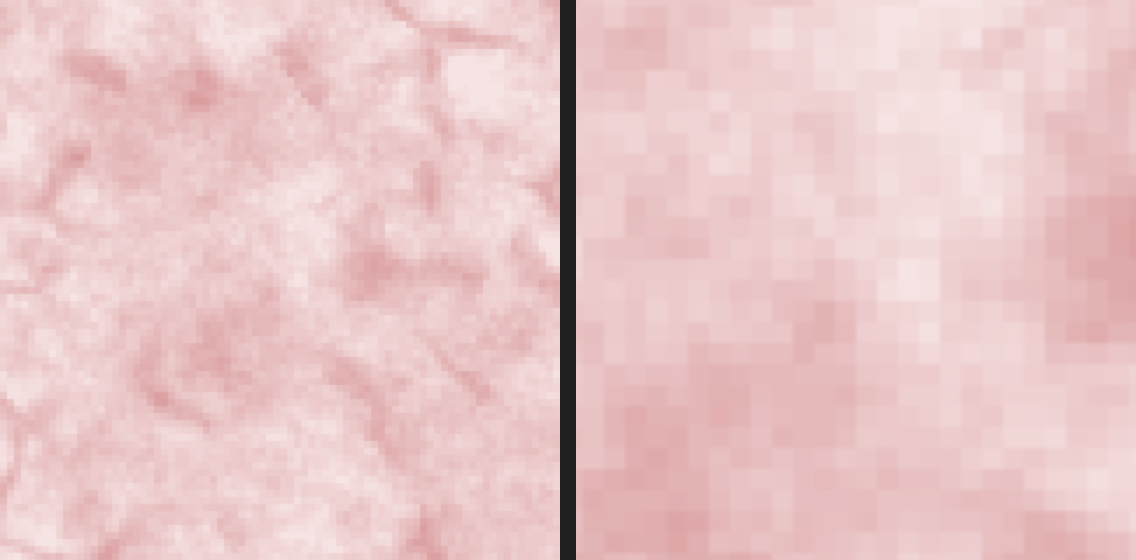
Left: the whole. Right: its middle third, enlarged.
Write a three.js fragment shader that draws this texture.

```glsl
varying vec2 vUv;

const float GRID = 80.0;           // square tiles across the canvas
const float EDGE = 0.16;           // softness of tile borders, in tiles
const vec3 PALE_PINK = vec3(0.965, 0.890, 0.890);
const vec3 DEEP_ROSE = vec3(0.845, 0.590, 0.597);
const float BASE_TONE = 0.25;
const float CLOUD_SCALE = 5.0;
const float CLOUD_AMOUNT = 0.33;
const float CLOUD_FALLOFF = 0.86;
const float GRAIN_AMOUNT = 0.12;
const float VEIN_SCALE = 5.5;
const float VEIN_WIDTH = 0.30;
const float VEIN_AMOUNT = 0.48;
const float BLOTCH_SCALE = 8.0;
const float BLOTCH_AMOUNT = 0.45;
const float WARP = 0.07;
const vec2 DRIFT = vec2(0.8, -0.6); // veins run down to the right
const float STRETCH = 0.72;

float hash(vec2 p) {
  return fract(sin(dot(p, vec2(127.1, 311.7))) * 43758.55);
}

vec2 hash2(vec2 p) {
  return vec2(hash(p), hash(p + 57.3));
}

float valueNoise(vec2 p) {
  vec2 i = floor(p);
  vec2 f = smoothstep(0.0, 1.0, fract(p));
  float low = mix(hash(i), hash(i + vec2(1.0, 0.0)), f.x);
  float high = mix(hash(i + vec2(0.0, 1.0)), hash(i + 1.0), f.x);
  return mix(low, high, f.y);
}

// Nearest distance, second distance, random value of the nearest point
vec3 cellular(vec2 p) {
  vec2 home = floor(p);
  vec3 found = vec3(9.0, 9.0, 0.0);
  for (int y = -1; y <= 1; y++) {
    for (int x = -1; x <= 1; x++) {
      vec2 cell = home + vec2(float(x), float(y));
      float d = length(cell + hash2(cell) - p);
      if (d < found.x) {
        found = vec3(d, found.x, hash(cell + 19.7));
      } else {
        found.y = min(found.y, d);
      }
    }
  }
  return found;
}

// Four octaves centred on zero
float clouds(vec2 p) {
  float sum = 0.0;
  float amount = CLOUD_AMOUNT;
  float scale = CLOUD_SCALE;
  for (int i = 0; i < 4; i++) {
    sum += amount * (valueNoise(p * scale + float(i) * 13.7) - 0.5);
    amount *= CLOUD_FALLOFF;
    scale *= 2.0;
  }
  return sum;
}

// Short horizontal and vertical runs of tiles
float grain(vec2 tile) {
  float rows = hash(floor(tile * vec2(0.5, 1.0)) + 3.1);
  float columns = hash(floor(tile * vec2(1.0, 0.5)) + 8.4);
  return rows + columns - 1.0;
}

// Darkness of one tile
float tileTone(vec2 tile) {
  vec2 p = (tile + 0.5) / GRID;
  vec2 bend = vec2(valueNoise(p * 11.0 + 31.0), valueNoise(p * 11.0 + 73.0));
  vec2 warped = p + WARP * (bend - 0.5);
  vec2 flow = vec2(dot(warped, DRIFT) * STRETCH,
                   dot(warped, vec2(-DRIFT.y, DRIFT.x)));

  // Broken veins between cells
  vec3 web = cellular(flow * VEIN_SCALE + 4.0);
  float vein = 1.0 - smoothstep(0.0, VEIN_WIDTH, web.y - web.x);
  vein *= smoothstep(0.40, 0.80, valueNoise(p * 6.0 + 47.0));

  // Scattered blotches of uneven strength
  vec3 spot = cellular(flow * BLOTCH_SCALE + 21.0);
  float blotch = (1.0 - smoothstep(0.12, 0.46, spot.x)) * spot.z * spot.z;

  return BASE_TONE + clouds(p) + GRAIN_AMOUNT * grain(tile)
       + VEIN_AMOUNT * vein + BLOTCH_AMOUNT * blotch;
}

void main() {
  // Blend neighbouring tiles only near their shared borders
  vec2 p = vUv * GRID - 0.5;
  vec2 tile = floor(p);
  vec2 f = smoothstep(0.5 - EDGE, 0.5 + EDGE, fract(p));
  float low = mix(tileTone(tile), tileTone(tile + vec2(1.0, 0.0)), f.x);
  float high = mix(tileTone(tile + vec2(0.0, 1.0)), tileTone(tile + 1.0), f.x);
  float tone = clamp(mix(low, high, f.y), 0.0, 1.0);
  gl_FragColor = vec4(mix(PALE_PINK, DEEP_ROSE, tone), 1.0);
}
```
